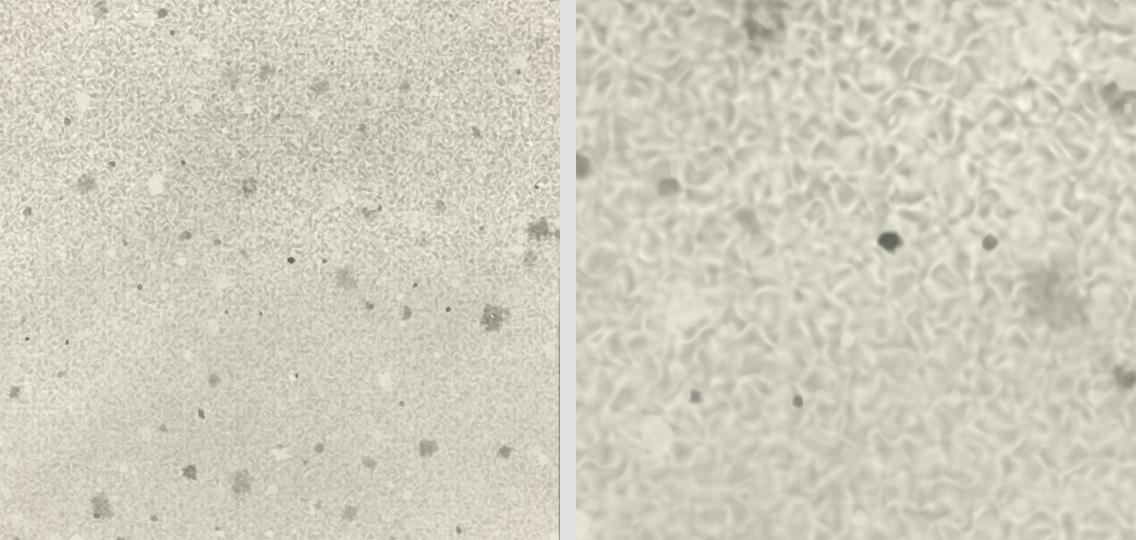
Left: the whole. Right: its middle third, enlarged.
Write a Shadertoy shader that draws this texture.

```glsl
// Pale speckled stone: fine wormy grain, cloudy shading, light grit and dark flecks.
#define BASE_TONE 0.815
#define GRAIN_SCALE 76.0
#define GRAIN_CONTRAST 0.175
#define CLOUD_CONTRAST 0.05
#define PATCH_DEPTH 0.055
#define LIGHT_CELLS 14.0
#define LIGHT_SHARE 0.42
#define DARK_CELLS 13.0
#define DARK_SHARE 0.38
#define GRIT_COLOR vec3(0.925, 0.910, 0.850)
#define FLECK_COLOR vec3(0.375, 0.370, 0.335)

vec3 hash3(vec2 p) {
    vec3 q = fract(p.xyx * vec3(0.1031, 0.1030, 0.0973));
    q += dot(q, q.yxz + 33.33);
    return fract((q.xxy + q.yzz) * q.zyx);
}

// Gradient noise, roughly -0.7 to 0.7
float noise(vec2 p) {
    vec2 cell = floor(p), f = fract(p);
    vec2 u = f * f * f * (f * (f * 6.0 - 15.0) + 10.0);
    float corner[4];
    for (int i = 0; i < 4; i++) {
        vec2 o = vec2(i & 1, i >> 1);
        vec2 slope = hash3(cell + o + 57.0).xy * 2.0 - 1.0;
        corner[i] = dot(slope, f - o);
    }
    return mix(mix(corner[0], corner[1], u.x), mix(corner[2], corner[3], u.x), u.y);
}

float fbm(vec2 p) {
    float sum = 0.0, amp = 1.0;
    for (int i = 0; i < 4; i++) {
        sum += amp * noise(p);
        p = mat2(0.8, 0.6, -0.6, 0.8) * p * 2.03 + 9.7;
        amp *= 0.5;
    }
    return sum;
}

// Curly bright threads broken up by finer mottling
float grain(vec2 p) {
    vec2 q = p * GRAIN_SCALE;
    q += 0.5 * vec2(noise(q * 0.8 + 11.0), noise(q * 0.8 + 41.0));
    float thread = 1.0 - smoothstep(0.0, 0.32, abs(noise(q)));
    float mottle = noise(q * 1.75 + 23.0);
    return 0.5 * (thread - 0.5) + 0.95 * mottle;
}

// Coverage of irregular chips scattered on a jittered grid
float chips(vec2 p, float cells, float share, float minR, float maxR, float soft, float seed) {
    float cover = 0.0;
    float rough = noise(p * 75.0 + seed) + 0.5 * noise(p * 170.0 + seed);
    vec2 home = floor(p * cells);
    for (int j = -1; j <= 1; j++)
    for (int i = -1; i <= 1; i++) {
        vec2 id = home + vec2(i, j);
        vec3 place = hash3(id + seed);
        vec3 shape = hash3(id + seed + 131.0);
        if (place.z > share) continue;
        vec2 d = p - (id + place.xy) / cells;
        float angle = 6.2832 * shape.x;
        float c = cos(angle), s = sin(angle);
        d = mat2(c, s, -s, c) * d;
        d.x *= mix(0.65, 1.0, shape.y);
        float radius = mix(minR, maxR, shape.z * shape.z);
        float box = max(abs(d.x), abs(d.y));
        float dist = mix(length(d), box, 0.4) / radius + 0.75 * rough;
        float strength = mix(0.4, 1.0, fract(shape.y * 7.3));
        cover = max(cover, strength * (1.0 - smoothstep(1.0 - soft, 1.0 + soft, dist)));
    }
    return cover;
}

// Soft round shade with separate spread along each axis
float shade(vec2 p, vec2 center, vec2 spread) {
    vec2 d = (p - center) / spread;
    return exp(-dot(d, d));
}

void mainImage(out vec4 fragColor, in vec2 fragCoord) {
    vec2 p = fragCoord / iResolution.y;
    float width = iResolution.x / iResolution.y;

    // Cloudy shading
    vec2 slant = mat2(0.92, -0.4, 0.4, 0.92) * p;
    float cloud = fbm(slant * vec2(2.6, 4.2) + 3.0);
    float murk = shade(p, vec2(0.57, 0.72), vec2(0.25, 0.15))
               + 0.8 * shade(p, vec2(0.54, 0.17), vec2(0.26, 0.15))
               + 0.7 * shade(p, vec2(0.95, 0.91), vec2(0.16, 0.08));
    float tone = BASE_TONE + 0.017 + CLOUD_CONTRAST * cloud - PATCH_DEPTH * murk;

    // Grain, crisper towards the top
    float crisp = mix(0.62, 1.2, smoothstep(0.2, 0.75, p.y + 0.2 * cloud));
    tone += GRAIN_CONTRAST * crisp * grain(p);
    tone += 0.012 * noise(p * vec2(130.0, 28.0));

    // Warm rim, greener middle
    float middle = shade(p, vec2(0.5 * width, 0.5), vec2(0.45, 0.5));
    vec3 color = tone - mix(vec3(0.0, 0.022, 0.075), vec3(0.008, 0.014, 0.073), middle);

    // Dark flecks with denser cores, then light grit
    float flecks = chips(p, DARK_CELLS, DARK_SHARE, 0.004, 0.017, 0.45, 17.0);
    float pinpoints = chips(p, 9.0, 0.25, 0.003, 0.006, 0.4, 71.0);
    float grit = chips(p, LIGHT_CELLS, LIGHT_SHARE, 0.005, 0.013, 0.28, 203.0);
    float dust = chips(p, 32.0, 0.25, 0.002, 0.0045, 0.4, 307.0);
    color = mix(color, FLECK_COLOR, 0.62 * flecks * (0.85 + 0.5 * noise(p * 140.0)));
    color = mix(color, FLECK_COLOR * 0.8, 0.8 * pinpoints);
    color = mix(color, GRIT_COLOR, max(0.95 * grit, 0.7 * dust));

    // Thin shadow on the lower right edge
    float edge = smoothstep(width - 0.004, width, p.x) * (1.0 - smoothstep(0.3, 0.6, p.y));
    color *= 1.0 - 0.35 * edge;

    fragColor = vec4(clamp(color, 0.0, 1.0), 1.0);
}
```
